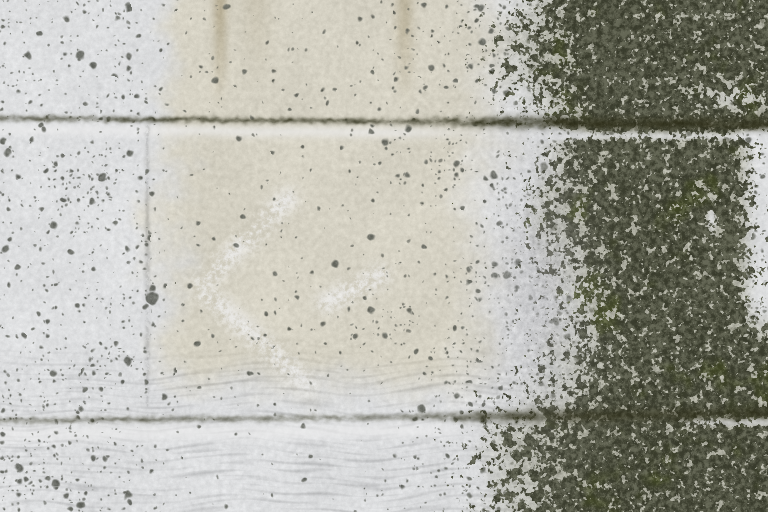
Reproduce this texture procedurally as a Shadertoy shader.

```glsl
vec2 hash2(vec2 p) {
    vec3 q = fract(vec3(p.xyx) * vec3(0.1031, 0.1030, 0.0973));
    q += dot(q, q.yzx + 33.33);
    return fract((q.xx + q.yz) * q.zy);
}

float gradientNoise(vec2 p) {
    vec2 i = floor(p), f = fract(p);
    vec2 u = f * f * f * (f * (f * 6.0 - 15.0) + 10.0);
    vec2 e = vec2(0.0, 1.0);
    float a = dot(hash2(i) * 2.0 - 1.0, f);
    float b = dot(hash2(i + e.yx) * 2.0 - 1.0, f - e.yx);
    float c = dot(hash2(i + e.xy) * 2.0 - 1.0, f - e.xy);
    float d = dot(hash2(i + e.yy) * 2.0 - 1.0, f - e.yy);
    return mix(mix(a, b, u.x), mix(c, d, u.x), u.y);
}

float fbm(vec2 p) {
    float sum = 0.0, amp = 0.55;
    for (int i = 0; i < 4; i++) {
        sum += amp * gradientNoise(p);
        p = mat2(1.6, 1.2, -1.2, 1.6) * p + 7.3;
        amp *= 0.62;
    }
    return sum;
}

float band(float d, float width) { return exp(-d * d / (width * width)); }

float blob(vec2 p, vec2 center, vec2 size) {
    vec2 d = (p - center) / size;
    return exp(-dot(d, d));
}

float segment(vec2 p, vec2 a, vec2 b) {
    vec2 d = b - a;
    return length(p - a - d * clamp(dot(p - a, d) / dot(d, d), 0.0, 1.0));
}

// Scattered round flecks, one candidate per cell
float flecks(vec2 p, float scale, float amount, float pixel) {
    vec2 q = p * scale, cell = floor(q);
    vec2 r = hash2(cell + scale), s = hash2(cell + scale * 2.0 + 19.0);
    float radius = mix(0.1, 0.34, s.x * s.x);
    float d = length(fract(q) - mix(vec2(0.34), vec2(0.66), r)) - radius;
    float aa = 0.06 + pixel * scale * 0.6;
    return smoothstep(aa, -aa, d) * step(s.y, amount);
}

// Share of the surface grown over, from 0 to 1
float mossDensity(vec2 p, float upperJoint, float lowerJoint) {
    float shift = 0.13 * fbm(p * 4.0) + 0.1 * smoothstep(0.3, 0.1, p.y)
                + 0.05 * smoothstep(0.7, 0.85, p.y);
    float d = smoothstep(0.82, 1.24, p.x + shift);
    float row = smoothstep(0.3, 0.42, p.y) * smoothstep(0.77, 0.72, p.y);
    d -= 0.5 * smoothstep(1.42, 1.49, p.x) * row;
    d -= 0.28 * blob(p, vec2(1.43, 0.81), vec2(0.08, 0.03));
    d -= 0.4 * blob(p, vec2(1.39, 0.575), vec2(0.012, 0.035));
    d -= 0.35 * band(p.y - upperJoint + 0.024, 0.011) * smoothstep(0.9, 1.1, p.x);
    d -= 0.35 * band(p.y - lowerJoint + 0.016, 0.01) * smoothstep(1.25, 1.4, p.x);
    d += 0.12 * blob(p, vec2(1.17, 0.95), vec2(0.05, 0.14));
    return clamp(d, 0.0, 1.1);
}

// Likelihood of a dark fleck on the pale wall
float fleckAmount(vec2 p) {
    float a = 0.05 + 0.2 * smoothstep(0.36, 0.2, p.x) + 0.24 * smoothstep(0.65, 1.0, p.x);
    a *= 0.9 + 2.2 * fbm(p * 5.0 + 3.0);
    a += 0.6 * blob(p, vec2(0.186, 0.635), vec2(0.035, 0.045));
    a += 0.35 * blob(p, vec2(0.21, 0.28), vec2(0.08, 0.035));
    a += 0.3 * blob(p, vec2(0.07, 0.06), vec2(0.06, 0.05));
    a += 0.2 * blob(p, vec2(0.28, 0.52), vec2(0.03, 0.15));
    return a + 0.18 * blob(p, vec2(0.75, 0.36), vec2(0.08, 0.05));
}

void mainImage(out vec4 fragColor, in vec2 fragCoord) {
    float pixel = 1.0 / iResolution.y;
    vec2 p = fragCoord * pixel;
    p.x *= 1.5 * iResolution.y / iResolution.x;
    float grain = fbm(p * 85.0), broad = fbm(p * 6.0 + 11.0);
    vec2 rough = p + 0.006 * vec2(gradientNoise(p * 70.0), gradientNoise(p * 70.0 + 31.0));
    float wobble = 0.005 * gradientNoise(vec2(p.x * 9.0, 2.0));
    float upperJoint = 0.769 - 0.008 * p.x + wobble;
    float lowerJoint = 0.178 + 0.009 * p.x + wobble;
    float rightSide = smoothstep(0.75, 1.05, p.x);

    // Whitewash with a cream bare centre
    float bare = smoothstep(0.27, 0.38, p.x + 0.15 * broad) * smoothstep(1.03, 0.86, p.x + 0.15 * broad);
    bare *= smoothstep(0.19, 0.31, p.y + 0.1 * broad);
    vec3 color = mix(vec3(0.865, 0.87, 0.875), vec3(0.835, 0.82, 0.765), bare);
    float scrape = segment(rough, vec2(0.56, 0.61), vec2(0.4, 0.45));
    scrape = min(scrape, segment(rough, vec2(0.4, 0.43), vec2(0.6, 0.25)));
    scrape = min(scrape, segment(rough, vec2(0.74, 0.46), vec2(0.64, 0.41)));
    color = mix(color, vec3(0.91), 0.75 * band(scrape, 0.022) * smoothstep(-0.3, 0.2, broad + grain));
    color += 0.1 * grain + 0.06 * broad;

    // Brushed lines and rusty runs
    float brushed = gradientNoise(vec2(p.x * 9.0, p.y * 130.0 + 4.0 * gradientNoise(p * 5.0)));
    color -= 0.2 * max(brushed, 0.0) * smoothstep(0.36, 0.24, p.y);
    float runs = band(p.x - 0.43, 0.014) + 0.8 * band(p.x - 0.79, 0.018) + 0.3 * band(p.x - 0.5, 0.03);
    color -= vec3(0.12, 0.14, 0.18) * runs * smoothstep(0.78, 1.0, p.y + 0.15 * broad);

    // Pale sills and the faint upright joint
    float sill = band(p.y - upperJoint + 0.022, 0.012) + band(p.y - lowerJoint + 0.026, 0.016);
    color = mix(color, vec3(0.93), 0.6 * sill * (1.0 - rightSide));
    float upright = band(rough.x - 0.288, 0.005) * step(lowerJoint, p.y) * step(p.y, upperJoint);
    color -= 0.13 * upright * smoothstep(-0.25, 0.2, grain + broad);

    // Lichen flecks
    float amount = fleckAmount(p);
    float spots = flecks(rough, 42.0, amount * 0.55, pixel);
    spots = max(spots, flecks(rough + 0.37, 68.0, amount * 0.7, pixel));
    spots = max(spots, 0.75 * flecks(rough + 0.71, 115.0, amount * 0.6, pixel));
    spots = max(spots, smoothstep(0.015, 0.01, length(rough - vec2(0.297, 0.417))));
    color = mix(color, vec3(0.36, 0.37, 0.34) + 0.25 * grain, 0.85 * spots);

    // Moss over greyed plaster
    float density = mossDensity(p, upperJoint, lowerJoint);
    float greyed = blob(p, vec2(1.06, 0.43), vec2(0.09, 0.25));
    color = mix(color, vec3(0.69, 0.69, 0.7) + 0.3 * grain, 0.5 * greyed);
    color = mix(color, vec3(0.62, 0.62, 0.55) + 0.3 * grain, 0.75 * smoothstep(0.45, 1.0, density));
    float speckle = fbm(p * 48.0 + 5.0) + 0.35 * gradientNoise(p * 150.0);
    float cover = smoothstep(-0.07, 0.07, speckle + mix(-0.6, 0.17, density));
    vec3 moss = mix(vec3(0.2, 0.21, 0.15), vec3(0.38, 0.39, 0.32), smoothstep(-0.25, 0.3, grain - 0.4 * broad));
    moss = mix(moss, vec3(0.45, 0.45, 0.44), 0.55 * greyed);
    moss += vec3(0.02, 0.035, -0.04) * smoothstep(0.05, 0.3, broad);
    color = mix(color, moss, cover * 0.94);

    // Dark joints with a ragged olive rim
    float width = mix(0.006, 0.012, rightSide);
    float joint = 0.8 * band(rough.y - upperJoint, width) + 0.62 * band(rough.y - lowerJoint, width);
    joint *= 0.65 + 0.35 * rightSide + 1.1 * fbm(p * vec2(22.0, 40.0));
    color = mix(color, vec3(0.21, 0.21, 0.13) + 0.12 * grain, clamp(joint, 0.0, 1.0));

    fragColor = vec4(clamp(color, 0.0, 1.0), 1.0);
}
```
